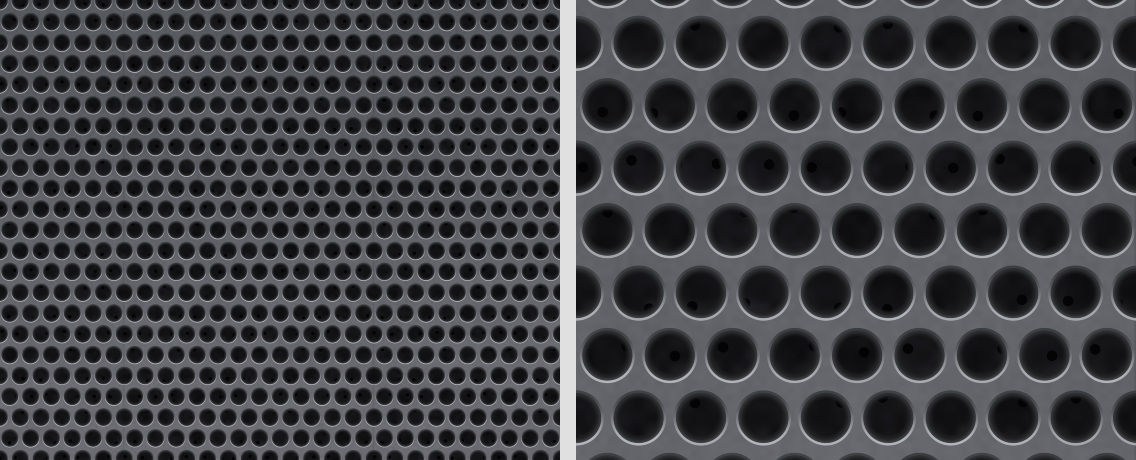
Left, the full canvas; right, a detail of the centre.
This pattern is drawn by a Shadertoy shader. Its source:

```glsl
// Layout, in hole pitches unless noted
const float ROWS_PER_HEIGHT = 22.1;
const vec2 GRID_ORIGIN = vec2(-0.03, 0.04);
const float RIM_RADIUS = 0.442;
const float HOLE_RADIUS = 0.402;
const float CORE_RADIUS = 0.315;
const float BACK_PITCH = 0.75;
const vec2 BACK_ORIGIN = vec2(0.06, 0.07);
const float BACK_DOT_RADIUS = 0.085;
const float BACK_JITTER = 0.16;
const float SEAM_SPACING = 12.0;
const float SEAM_X = 5.97;
const float SEAM_STRENGTH = 0.04;
const float GRAIN_STRENGTH = 0.025;

// Colours
const vec3 PLATE_TOP = vec3(0.34, 0.35, 0.37);
const vec3 PLATE_BOTTOM = vec3(0.42, 0.42, 0.445);
const vec3 RIM_LIGHT = vec3(0.67, 0.68, 0.70);
const vec3 RIM_SHADE = vec3(0.24, 0.25, 0.26);
const vec3 WALL_DARK = vec3(0.13, 0.13, 0.14);
const vec3 WALL_LIGHT = vec3(0.24, 0.25, 0.26);
const vec3 CORE = vec3(0.06, 0.06, 0.07);
const vec3 BACK_DOT = vec3(0.008, 0.008, 0.012);

float hash(vec2 p) {
    vec3 q = fract(vec3(p.xyx) * 0.1031);
    q += dot(q, q.yzx + 33.33);
    return fract((q.x + q.y) * q.z);
}

float valueNoise(vec2 p) {
    vec2 i = floor(p);
    vec2 f = fract(p);
    f = f * f * (3.0 - 2.0 * f);
    float low = mix(hash(i), hash(i + vec2(1, 0)), f.x);
    float high = mix(hash(i + vec2(0, 1)), hash(i + vec2(1, 1)), f.x);
    return mix(low, high, f.y);
}

// Offset from the nearest centre of a staggered grid; id names the cell
vec2 staggeredCell(vec2 p, out vec2 id) {
    float row = floor(p.y + 0.5);
    float shift = 0.5 * mod(row, 2.0);
    float column = floor(p.x - shift + 0.5);
    id = vec2(column, row);
    return p - vec2(column + shift, row);
}

// Antialiased coverage of a disc
float disc(float dist, float radius, float blur) {
    return 1.0 - smoothstep(radius - blur, radius + blur, dist);
}

vec3 plateColor(vec2 p, float height, float pixel) {
    vec3 color = mix(PLATE_BOTTOM, PLATE_TOP, smoothstep(0.0, 1.0, height));
    float grain = valueNoise(p * 9.0) + valueNoise(p * 0.6) - 1.0;
    float seam = abs(mod(p.x - SEAM_X + 0.5 * SEAM_SPACING, SEAM_SPACING) - 0.5 * SEAM_SPACING);
    color += GRAIN_STRENGTH * grain;
    return color - SEAM_STRENGTH * disc(seam, 0.03, pixel);
}

// Dark interior, with small holes of a second sheet showing behind
vec3 holeColor(vec2 p, vec2 offset, vec2 id, float pixel) {
    float dist = length(offset);
    float lower = 0.5 - 0.5 * offset.y / max(dist, 0.001);
    vec3 wall = mix(WALL_DARK, WALL_LIGHT, smoothstep(0.33, HOLE_RADIUS, dist) * (0.45 + 0.55 * lower));

    float smudge = valueNoise(p * 5.0);
    vec3 core = CORE * (0.75 + 0.5 * smudge + 0.3 * hash(id));
    core += 0.04 * smudge * lower * smoothstep(0.1, CORE_RADIUS, dist);

    vec2 backId;
    vec2 backOffset = staggeredCell((p - BACK_ORIGIN) / BACK_PITCH, backId) * BACK_PITCH;
    vec2 jitter = vec2(hash(backId + 17.0), hash(backId + 53.0)) - 0.5;
    float dotMask = disc(length(backOffset - BACK_JITTER * jitter), BACK_DOT_RADIUS, 0.5 * pixel);
    core = mix(core, BACK_DOT, 0.9 * dotMask);

    float coreDist = length(offset - vec2(0.0, 0.015));
    return mix(wall, core, disc(coreDist, CORE_RADIUS, 0.035 + 0.3 * pixel));
}

void mainImage(out vec4 fragColor, in vec2 fragCoord) {
    float height = fragCoord.y / iResolution.y;
    float pixel = ROWS_PER_HEIGHT / iResolution.y;
    vec2 p = fragCoord * pixel - GRID_ORIGIN;

    vec2 id;
    vec2 offset = staggeredCell(p, id);
    float dist = length(offset);
    float facing = -offset.y / max(dist, 0.001);

    // Bevel: shaded above, lit below
    vec3 plate = plateColor(p, height, pixel);
    vec3 rim = mix(plate, RIM_SHADE, smoothstep(0.0, 0.9, -facing));
    rim = mix(rim, RIM_LIGHT, smoothstep(-0.35, 0.85, facing));
    rim *= 0.95 + 0.1 * hash(id + 7.0);

    float edge = 0.6 * pixel;
    vec3 color = mix(plate, rim, disc(dist, RIM_RADIUS, edge));
    color = mix(color, holeColor(p, offset, id, pixel), disc(dist, HOLE_RADIUS, edge));
    fragColor = vec4(color, 1.0);
}
```
